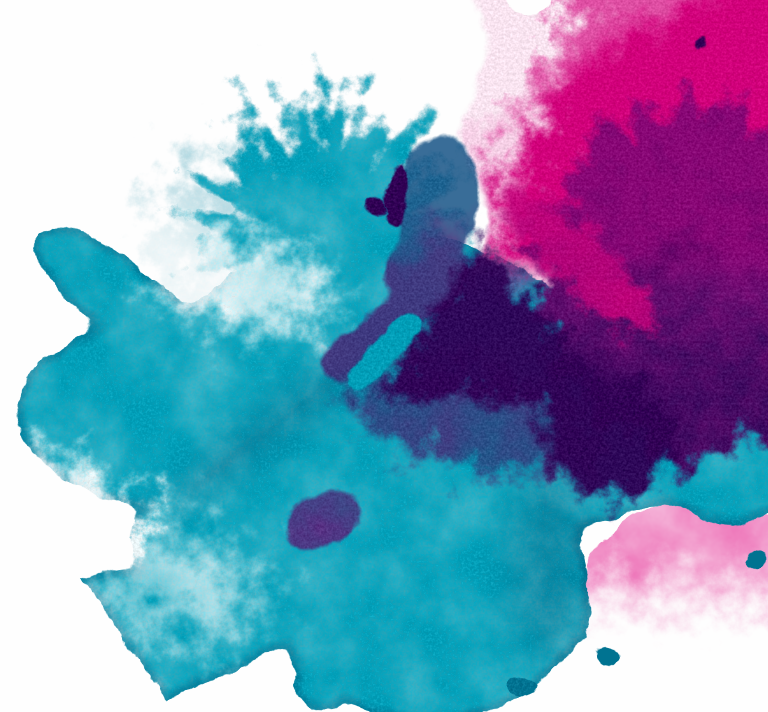
Reproduce this background procedurally as a WebGL 1 fragment shader.

```glsl
precision highp float;
// Watercolour washes on white paper: teal at the left, magenta at the upper
// right, deep violet where they meet. Each wash is a distance field roughened
// by gradient noise and laid over the one before.
uniform vec2 u_resolution;

const vec2 CANVAS = vec2(7.68, 7.11);
const vec3 PAPER = vec3(0.995);
const vec3 TEAL = vec3(0.0, 0.62, 0.72);
const vec3 DEEP_TEAL = vec3(0.0, 0.45, 0.57);
const vec3 BLUE = vec3(0.12, 0.35, 0.54);
const vec3 VIOLET = vec3(0.27, 0.17, 0.47);
const vec3 INDIGO = vec3(0.19, 0.0, 0.33);
const vec3 PLUM = vec3(0.52, 0.03, 0.46);
const vec3 MAGENTA = vec3(0.82, 0.0, 0.48);
const vec3 PINK = vec3(0.93, 0.45, 0.72);

vec2 hash2(vec2 p) {
  return fract(sin(p * mat2(127.1, 311.7, 269.5, 183.3)) * 43758.5);
}
float corner(vec2 cell, vec2 offset) {
  float a = 6.2832 * hash2(cell).x;
  return dot(vec2(cos(a), sin(a)), offset);
}
float noise(vec2 p) {
  vec2 i = floor(p), f = fract(p), e = vec2(1, 0), u = f * f * (3.0 - 2.0 * f);
  return mix(mix(corner(i, f), corner(i + e, f - e), u.x),
             mix(corner(i + e.yx, f - e.yx), corner(i + 1.0, f - 1.0), u.x), u.y);
}
float fbm(vec2 p) {
  float sum = 0.0, gain = 0.6;
  for (int i = 0; i < 5; i++) {
    sum += gain * noise(p);
    p = mat2(1.6, 1.2, -1.2, 1.6) * p + 3.7;
    gain *= 0.55;
  }
  return sum;
}
// Feathery fingers spreading from a centre
float fronds(vec2 p, vec2 centre) {
  vec2 v = p - centre;
  return noise(normalize(v + 0.001) * 7.0 + v * 0.8) + 0.8 * fbm(p * 5.0);
}

// Distance fields
float oval(vec2 p, float x, float y, float rx, float ry, float angle) {
  float s = sin(angle), k = cos(angle);
  vec2 r = vec2(rx, ry), q = mat2(k, -s, s, k) * (p - vec2(x, y));
  float d = length(q / r);
  return d * (d - 1.0) / max(length(q / (r * r)), 0.001);
}
float capsule(vec2 p, vec2 a, vec2 b, float r) {
  vec2 v = b - a;
  return length(p - a - v * clamp(dot(p - a, v) / dot(v, v), 0.0, 1.0)) - r;
}
float side(vec2 p, vec2 a, vec2 b) {
  return dot(p - a, normalize(vec2(b.y - a.y, a.x - b.x)));
}
float triangle(vec2 p, vec2 a, vec2 b, vec2 c) {
  return max(side(p, a, b), max(side(p, b, c), side(p, c, a)));
}
float join(float a, float b) {
  float h = max(0.2 - abs(a - b), 0.0);
  return min(a, b) - h * h * 1.25;
}
float fill(float d, float soft) { return 1.0 - smoothstep(-soft, soft, d); }

float tealBody(vec2 p) {
  float shore = 1.98 + 0.1 * cos((p.x - 6.6) * 4.5);
  float d = join(oval(p, 2.0, 3.0, 1.83, 1.0, 0.0), oval(p, 1.22, 4.13, 1.05, 0.36, -0.65));
  d = join(d, oval(p, 3.8, 2.9, 2.35, 1.9, 0.0));
  d = join(d, oval(p, 2.7, 1.7, 1.4, 0.7, 0.0));
  d = join(d, oval(p, 4.3, 1.25, 1.55, 1.35, 0.0));
  d = join(d, triangle(p, vec2(0.82, 1.36), vec2(1.65, 0.11), vec2(5.5, 1.9)));
  d = join(d, triangle(p, vec2(4.9, 0.5), vec2(5.88, 0.74), vec2(5.7, 2.0)));
  d = join(d, oval(p, 3.25, 0.35, 0.32, 0.32, 0.0));
  return join(d, max(max(shore - p.y, 5.6 - p.x), p.y - 5.0));
}

void main() {
  vec2 p = gl_FragCoord.xy / u_resolution * CANVAS;
  float aa = 0.8 * CANVAS.y / u_resolution.y;
  float cloud = fbm(p * 1.7), rough = fbm(p * 4.0 + 9.0);
  float grain = noise(p * 31.0) + noise(p * 57.0);
  vec2 w = p + 0.09 * vec2(rough, fbm(p * 3.0 + 20.0));

  // Pink pool at the lower right
  float pool = fill(oval(w, 7.0, 1.1, 1.2, 1.05, 0.0), aa);
  pool *= smoothstep(0.75, 1.7, p.y + 0.6 * rough) * (0.75 + 0.5 * cloud);
  vec3 col = mix(PAPER, PINK, pool);

  // Teal body, feathered crown and pale patches
  float edge = tealBody(w);
  float crown = fill(oval(p, 3.25, 4.8, 1.2, 1.28, 0.0) + 0.75 * fronds(p, vec2(3.2, 4.7)), 0.22);
  float halo = fill(oval(p, 2.2, 4.75, 0.5, 0.65, 0.0) + rough, 0.4);
  float pale = 0.75 * fill(oval(p, 2.4, 4.3, 0.85, 0.42, -0.3) + 0.7 * rough, 0.35)
    + 0.5 * fill(oval(p, 1.7, 1.3, 0.8, 0.5, -0.4) + rough, 0.5)
    + 0.8 * fill(oval(p, 0.75, 2.1, 0.7, 0.35, -0.5) + 0.6 * rough, 0.25);
  float teal = max(max(fill(edge, aa), crown), 0.3 * halo);
  float shade = 0.6 * fill(oval(p, 2.8, 2.9, 1.2, 0.2, 0.65), 0.35)
    + 0.6 * fill(oval(p, 5.5, 1.5, 0.4, 0.9, 0.0), 0.4)
    + 0.7 * smoothstep(-0.12, 0.0, edge) * (1.0 - crown);
  vec3 ink = mix(TEAL, DEEP_TEAL, min(shade, 1.0));
  ink = mix(PAPER, ink, clamp(0.93 + 0.35 * cloud + 0.15 * grain - pale, 0.08, 1.0));
  col = mix(col, ink, teal);

  // Magenta wash, thin at its left margin and along the top
  float margin = 4.75 + 0.13 * sin((p.y - 6.2) * 3.6);
  float red = fill(margin - w.x + 0.2 * rough, 0.05) * smoothstep(4.1, 4.7, p.y + 0.3 * rough);
  red *= 1.0 - fill(oval(w, 5.3, 7.13, 0.23, 0.18, 0.0), aa);
  float density = smoothstep(4.75, 5.6, p.x + 0.9 * rough - 0.3 * (p.y - 5.5))
    - 0.4 * smoothstep(6.3, 6.9, p.y - 0.5 * (p.x - 6.0) + 0.5 * rough);
  col = mix(col, mix(PAPER, MAGENTA, clamp(0.18 + 0.85 * density, 0.1, 1.0)), red);

  // Plum bloom and the bright streak across it
  float plum = fill(oval(p, 6.95, 4.3, 1.6, 1.75, 0.0) + 0.4 * fronds(p, vec2(6.9, 4.3)), 0.12);
  float depth = 0.7 * (1.0 - smoothstep(3.1, 5.2, p.y + cloud)) + 0.4 * rough;
  col = mix(col, mix(PLUM, INDIGO, clamp(depth, 0.0, 1.0)), 0.95 * plum);
  float streak = fill(oval(p, 5.8, 4.5, 1.0, 0.27, -0.75) + 0.35 * rough, 0.1);
  col = mix(col, mix(MAGENTA, PLUM, 0.3 + 0.5 * cloud), 0.9 * streak);

  // Blue bridge, violet fringe, indigo core and teal channel
  float bridge = join(oval(w, 4.38, 5.1, 0.4, 0.65, -0.1), oval(w, 4.25, 4.4, 0.42, 0.3, 0.0));
  bridge = join(bridge, capsule(w, vec2(4.3, 4.2), vec2(3.4, 3.5), 0.19));
  col = mix(col, mix(VIOLET, BLUE, smoothstep(4.2, 5.0, p.y + cloud)), 0.88 * fill(bridge, 0.03));
  float fringe = oval(w, 4.75, 2.95, 1.3, 0.5, -0.2) + 0.6 * rough;
  col = mix(col, mix(VIOLET, BLUE, 0.4 + cloud), 0.9 * fill(fringe, 0.2));
  float core = triangle(w, vec2(3.8, 3.2), vec2(6.4, 2.95), vec2(4.8, 4.7));
  core = join(core, oval(w, 6.1, 2.75, 0.65, 0.6, 0.0)) + 0.4 * rough;
  col = mix(col, INDIGO, 0.95 * fill(core, 0.13));
  col = mix(col, TEAL, fill(capsule(w, vec2(4.08, 3.85), vec2(3.6, 3.34), 0.13), 0.02));

  // Dark tips, bruise and stray drops
  float tips = min(oval(w, 3.97, 5.15, 0.11, 0.3, -0.1), oval(w, 3.77, 5.04, 0.1, 0.08, 0.0));
  col = mix(col, INDIGO, fill(min(tips, length(w - vec2(7.02, 6.68)) - 0.06), 0.02));
  float bruise = oval(w, 3.22, 1.91, 0.4, 0.25, 0.45);
  col = mix(col, mix(VIOLET, PLUM, 0.3 + cloud), 0.8 * fill(bruise, 0.03));
  float drops = min(oval(w, 6.07, 0.57, 0.12, 0.08, -0.3), oval(w, 5.22, 0.25, 0.14, 0.1, -0.2));
  col = mix(col, DEEP_TEAL, fill(min(drops, length(w - vec2(7.56, 1.51)) - 0.1), aa));

  // Pigment grain
  col += 0.07 * grain * max(teal, max(red, plum));
  gl_FragColor = vec4(clamp(col, 0.0, 1.0), 1.0);
}
```
